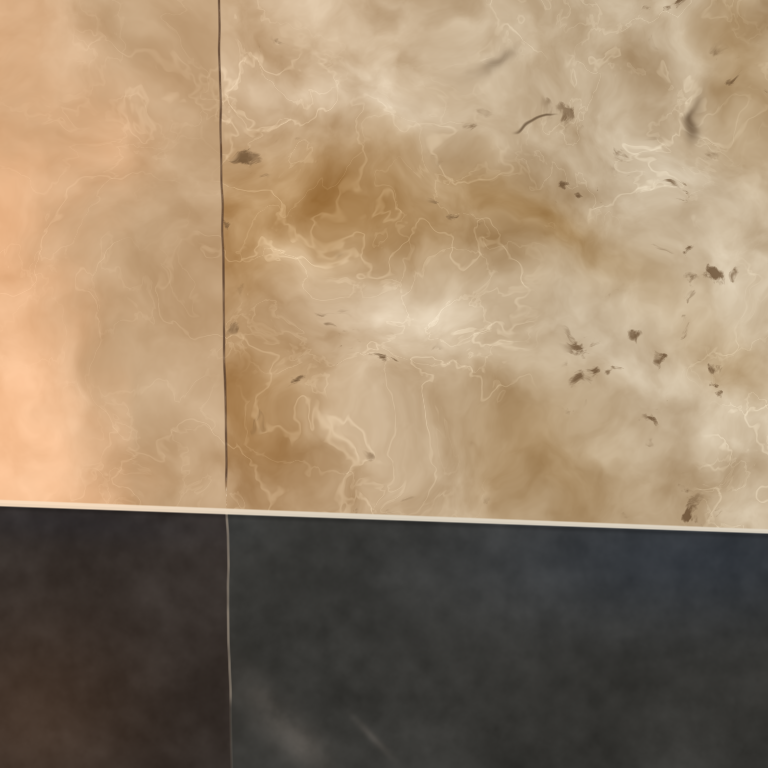
A three.js fragment shader for this texture:

```glsl
// Two rows of stone tile: veined beige marble above, dark slate below.
// Warped value noise makes clouds, veins and pits; soft ellipses place the
// broad tones, and slanted line distances draw the joints.
varying vec2 vUv;

float hash(vec2 p) {
  return fract(sin(dot(p, vec2(127.1, 311.7))) * 43758.5453);
}

float noise(vec2 p) {
  vec2 i = floor(p), f = fract(p);
  f = f * f * (3.0 - 2.0 * f);
  return mix(mix(hash(i), hash(i + vec2(1.0, 0.0)), f.x),
             mix(hash(i + vec2(0.0, 1.0)), hash(i + vec2(1.0, 1.0)), f.x), f.y);
}

float fbm(vec2 p) {
  float sum = 0.0, amp = 0.5;
  for (int i = 0; i < 5; i++) {
    sum += amp * noise(p);
    p = mat2(1.6, 1.2, -1.2, 1.6) * p + 7.3;
    amp *= 0.5;
  }
  return sum;
}

vec2 turn(vec2 p, float a) {
  return vec2(cos(a) * p.x + sin(a) * p.y, cos(a) * p.y - sin(a) * p.x);
}

// Soft tilted ellipse, 1 at its centre.
float blob(vec2 p, vec2 centre, vec2 radius, float angle) {
  vec2 q = turn(p - centre, angle) / radius;
  return exp(-dot(q, q));
}

// Smooth-edged line from a signed distance.
float line(float d, float halfWidth, float soft) {
  return 1.0 - smoothstep(halfWidth - soft, halfWidth + soft, abs(d));
}

// Thin bright threads along the middle level of a noise field.
float vein(vec2 p, float width) {
  return 1.0 - smoothstep(0.0, width, abs(fbm(p) - 0.48));
}

vec3 marble(vec2 p, float rightTile) {
  vec2 warp = vec2(fbm(p * 6.0), fbm(p * 6.0 + 19.0)) - 0.48;
  vec2 q = p + 0.14 * warp;
  vec2 s = turn(q, -0.55) * vec2(0.75, 1.3);
  float cloud = fbm(s * 7.0 + rightTile * 13.0) - 0.48;
  float mottle = fbm(q * 24.0 + 4.0) - 0.48;

  // Base tone, cooler to the right
  vec3 col = mix(vec3(0.75, 0.62, 0.475), vec3(0.755, 0.672, 0.555),
                 smoothstep(0.2, 0.8, p.x));

  // Broad ochre drifts and pale bands
  float ochre = blob(q, vec2(0.43, 0.73), vec2(0.20, 0.075), -0.25)
              + 0.9 * blob(q, vec2(0.70, 0.69), vec2(0.16, 0.035), -0.55)
              + 0.8 * blob(q, vec2(0.34, 0.65), vec2(0.07, 0.08), 0.0)
              + 0.7 * blob(q, vec2(0.35, 0.47), vec2(0.08, 0.06), -0.6)
              + 0.6 * blob(q, vec2(0.72, 0.40), vec2(0.12, 0.06), -0.5)
              + 0.6 * blob(q, vec2(0.96, 0.52), vec2(0.09, 0.05), -0.5)
              + 0.6 * blob(q, vec2(0.98, 0.90), vec2(0.04, 0.13), 0.0);
  float pale = blob(q, vec2(0.46, 0.855), vec2(0.18, 0.025), -0.35)
             + 0.8 * blob(q, vec2(0.82, 0.80), vec2(0.13, 0.14), 0.3)
             + 0.7 * blob(q, vec2(0.50, 0.60), vec2(0.12, 0.05), 0.5)
             + 0.6 * blob(q, vec2(0.75, 0.52), vec2(0.15, 0.05), -0.6);
  col -= vec3(0.055, 0.085, 0.125) * ochre * rightTile;
  col += vec3(0.035, 0.045, 0.055) * pale * rightTile;
  float contrast = mix(0.55, 1.0, rightTile);
  col += contrast * (cloud * vec3(0.28, 0.34, 0.39) + mottle * vec3(0.20, 0.23, 0.25));

  // Fine pale threads
  float patches = smoothstep(0.42, 0.62, fbm(p * 5.0 + 31.0));
  float threads = vein(q * 10.0 + 8.0, 0.018) + 0.6 * vein(q * 19.0, 0.025);
  col += vec3(0.06, 0.065, 0.065) * threads * patches * contrast;

  // Brown pits gathered into patches
  float pit = smoothstep(0.64, 0.77, fbm(q * vec2(30.0, 38.0) + 51.0));
  float gather = smoothstep(0.43, 0.58, fbm(p * 8.0 + 70.0));
  col = mix(col, vec3(0.38, 0.28, 0.18), 0.75 * pit * gather * rightTile);
  float crack = line(p.y - 0.835 - 0.15 * warp.y, 0.002, 0.002)
              * smoothstep(0.665, 0.68, p.x) * (1.0 - smoothstep(0.71, 0.73, p.x));
  crack += blob(q, vec2(0.925, 0.86), vec2(0.007, 0.022), -0.3);
  crack += 0.6 * blob(q, vec2(0.615, 0.905), vec2(0.024, 0.009), 0.5);
  col = mix(col, vec3(0.33, 0.25, 0.17), 0.65 * min(crack, 1.0));

  // Warm lamp glow from the left
  float glow = 1.0 - smoothstep(-0.04, 0.25, p.x + 0.3 * warp.x);
  glow *= mix(1.0, 0.55, smoothstep(0.75, 1.0, p.y));
  glow += 0.18 * (1.0 - smoothstep(0.16, 0.18, p.x)) * (1.0 - smoothstep(0.48, 0.56, p.y));
  return col + vec3(0.17, 0.095, 0.065) * glow;
}

vec3 slate(vec2 p, float rightTile) {
  vec3 col = mix(vec3(0.205, 0.18, 0.165), vec3(0.215, 0.212, 0.2), rightTile);
  col += vec3(0.08, 0.045, 0.02) * blob(p, vec2(0.03, 0.06), vec2(0.17, 0.15), 0.0);
  col += vec3(-0.01, 0.008, 0.04) * blob(p, vec2(0.92, 0.28), vec2(0.30, 0.09), 0.0);
  col += vec3(0.0, 0.01, 0.025) * blob(p, vec2(0.08, 0.32), vec2(0.2, 0.025), -0.04);
  col += (fbm(p * 9.0 + 3.0) - 0.48) * 0.10 + (fbm(p * 45.0) - 0.48) * 0.06;
  float scuff = blob(p, vec2(0.37, 0.055), vec2(0.085, 0.025), -0.85);
  scuff += 0.7 * blob(p, vec2(0.485, 0.04), vec2(0.035, 0.005), -0.8);
  return col + vec3(0.12, 0.105, 0.095) * scuff * fbm(p * 24.0 + 9.0) * 1.6;
}

void main() {
  vec2 p = vUv;
  float above = p.y - (0.345 - 0.037 * p.x);
  float beside = p.x - (0.301 - 0.016 * p.y) + 0.002 * (noise(p * 30.0) - 0.5);
  float upper = smoothstep(-0.001, 0.001, above);
  float rightTile = smoothstep(-0.001, 0.001, beside);
  vec3 col = mix(slate(p, rightTile), marble(p, rightTile), upper);

  // Upright joints: brown in the marble, chalky in the slate
  float wear = 0.65 + 0.35 * noise(vec2(2.0, p.y * 60.0));
  float darkJoint = line(beside, 0.0014, 0.0012) * smoothstep(0.02, 0.05, above);
  col = mix(col, vec3(0.32, 0.23, 0.17), 0.85 * darkJoint * wear);
  float chalk = line(beside, 0.0016, 0.0012) * (1.0 - upper);
  chalk *= mix(0.2, 0.8, smoothstep(0.075, 0.095, p.y));
  col = mix(col, vec3(0.58, 0.53, 0.47), chalk * wear);

  // Pale level joint with a soft shade below
  col *= 1.0 - 0.2 * line(above + 0.006, 0.002, 0.004);
  vec3 grout = mix(vec3(0.98, 0.87, 0.75), vec3(0.87, 0.83, 0.76), smoothstep(0.0, 0.5, p.x));
  col = mix(col, grout, 0.95 * line(above, mix(0.0042, 0.0028, p.x), 0.0014));
  gl_FragColor = vec4(clamp(col, 0.0, 1.0), 1.0);
}
```
